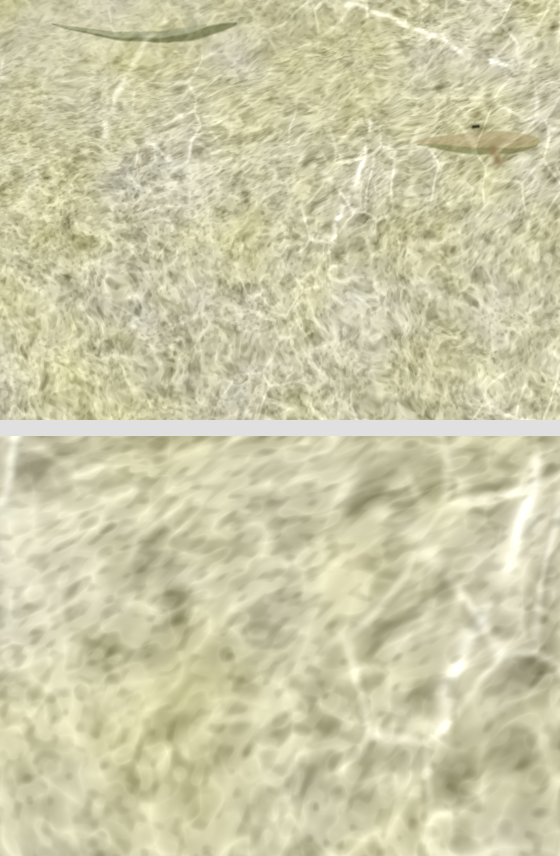
Top: the whole. Bottom: its middle third, enlarged.
A WebGL 2 fragment shader for this texture:

```glsl
#version 300 es
precision highp float;
// Sunlit shallow water over pale sand, with crinkled caustics and two slender swimmers.
#define BASE_TONE 0.808
#define PATCH_DEPTH 0.10
#define CRINKLE_DEPTH 0.43
#define PEBBLE_DEPTH 0.09
#define NET_LIGHT 0.11
#define STREAK_LIGHT 0.22
#define WARP 0.010
#define CRINKLE_SCALE 25.0
#define NET_SCALE 10.0

uniform vec2 u_resolution;
out vec4 fragColor;

vec2 hash2(vec2 cell) {
  vec3 q = fract(cell.xyx * vec3(0.1031, 0.1030, 0.0973));
  q += dot(q, q.yzx + 33.33);
  return fract((q.xx + q.yz) * q.zy);
}

float smoothNoise(vec2 p) {
  vec2 i = floor(p), f = fract(p);
  f = f * f * (3.0 - 2.0 * f);
  float low = mix(hash2(i).x, hash2(i + vec2(1, 0)).x, f.x);
  float high = mix(hash2(i + vec2(0, 1)).x, hash2(i + vec2(1, 1)).x, f.x);
  return mix(low, high, f.y);
}

mat2 turn(float a) {
  float c = cos(a), s = sin(a);
  return mat2(c, s, -s, c);
}

// Nearest distance, second nearest distance, random value of the nearest cell
vec3 cellular(vec2 p) {
  vec2 i = floor(p);
  vec3 best = vec3(8.0, 8.0, 0.0);
  for (int y = -1; y <= 1; y++)
    for (int x = -1; x <= 1; x++) {
      vec2 cell = i + vec2(x, y);
      vec2 h = hash2(cell + 71.0);
      float d = length(cell + h - p);
      if (d < best.x) best = vec3(d, best.x, fract(h.x * 7.3 + h.y * 3.1));
      else best.y = min(best.y, d);
    }
  return best;
}

float layeredNoise(vec2 p) {
  float sum = 0.0, weight = 0.5;
  for (int i = 0; i < 4; i++) {
    sum += weight * smoothNoise(p);
    p = turn(0.9) * p * 2.03 + 17.0;
    weight *= 0.5;
  }
  return sum / 0.9375;
}

// Creases of refracted light that turn to grain in the finer layers, centred on zero
float crinkles(vec2 p) {
  float sum = 0.0, grain = 0.15;
  for (int i = 0; i < 4; i++) {
    float n = smoothNoise(p);
    float ridge = 1.0 - abs(2.0 * n - 1.0);
    sum += 0.33 * mix(ridge * ridge - 0.47, 1.3 * (n - 0.5), grain);
    p = turn(0.7) * p * 1.72 + 9.0;
    grain += 0.2;
  }
  return sum;
}

vec2 ripple(vec2 p) {
  vec2 w = vec2(0.0);
  float k = 9.0, weight = 1.0;
  for (int i = 0; i < 4; i++) {
    w += weight * sin(k * p.yx + vec2(1.7, 4.1) + 2.0 * w.yx);
    p = turn(1.1) * p;
    k *= 1.9;
    weight *= 0.6;
  }
  return w;
}

float streak(vec2 p, vec2 a, vec2 b, float width) {
  vec2 d = b - a;
  float t = clamp(dot(p - a, d) / dot(d, d), 0.0, 1.0);
  return exp(-pow(length(p - a - t * d) / width, 2.0));
}

// Coverage of a bent body, fuller toward its right end
float taperedBody(vec2 p, vec2 centre, vec2 halfSize, float bend) {
  vec2 q = (p - centre) / halfSize;
  q.y -= bend * q.x * q.x;
  float edge = sqrt(max(1.0 - q.x * q.x, 0.0)) * (0.68 + 0.36 * q.x);
  float aa = 1.5 / u_resolution.y;
  return smoothstep(aa, -aa, (abs(q.y) - edge) * halfSize.y) * step(abs(q.x), 1.0);
}

void main() {
  vec2 p = gl_FragCoord.xy / u_resolution.y;
  vec2 w = p + WARP * ripple(p);

  // Sand tone: broad patches, fine creases that flatten with distance, pebbles
  float broad = layeredNoise(w * vec2(4.0, 7.0));
  float calm = smoothstep(0.55, 1.0, p.y) * smoothstep(1.1, 0.3, p.x);
  float far = smoothstep(0.3, 0.9, p.y);
  vec2 slanted = turn(-0.3) * w * mix(vec2(1.15, 0.9), vec2(0.85, 1.35), far);
  float crease = crinkles(slanted * CRINKLE_SCALE);
  float tone = BASE_TONE + PATCH_DEPTH * (broad - 0.5);
  tone += CRINKLE_DEPTH * crease * mix(1.0, 0.6, calm);
  vec3 pebble = cellular(w * 21.0);
  float stone = smoothstep(0.55, 0.3, pebble.x) * smoothstep(0.0, 0.25, pebble.y - pebble.x);
  tone -= PEBBLE_DEPTH * step(0.72, pebble.z) * stone * (1.0 - 0.7 * calm);
  float grey = layeredNoise(p * 7.0 + 40.0) - 0.5;
  vec3 color = vec3(tone, tone - 0.012, tone - 0.146 + 0.14 * grey);

  // Swimmers and their shadows
  vec2 s = p + 0.35 * (w - p);
  float shade = 0.18 * crease;
  color = mix(color, vec3(0.47, 0.48, 0.33) + shade, 0.9 * taperedBody(s, vec2(0.34, 0.911), vec2(0.22, 0.016), 2.0));
  color = mix(color, vec3(0.66, 0.67, 0.53) + shade, 0.9 * taperedBody(s, vec2(0.31, 0.917), vec2(0.18, 0.011), 2.2));
  color = mix(color, vec3(0.55, 0.55, 0.37) + shade, 0.9 * taperedBody(s, vec2(1.14, 0.650), vec2(0.145, 0.024), 0.3));
  color = mix(color, vec3(0.73, 0.68, 0.52) + shade, 0.95 * taperedBody(s, vec2(1.14, 0.668), vec2(0.15, 0.026), -0.2));
  color = mix(color, vec3(0.58, 0.50, 0.35), 0.9 * streak(s, vec2(1.18, 0.645), vec2(1.19, 0.617), 0.010));
  color = mix(color, vec3(0.20, 0.20, 0.14), streak(s, vec2(1.132, 0.699), vec2(1.144, 0.700), 0.004));

  // Caustic net and long bright streaks
  vec3 net = cellular(turn(0.5) * w * NET_SCALE * vec2(1.2, 0.8));
  float netMask = smoothstep(0.45, 0.68, layeredNoise(p * 5.0 + 7.0) + 0.12 * (p.x - 0.6));
  float light = NET_LIGHT * netMask * smoothstep(0.12, 0.0, net.y - net.x);
  vec2 bent = w + 0.012 * ripple(p * 1.3 + 3.0);
  float lines = streak(bent, vec2(0.84, 0.98), vec2(1.23, 0.85), 0.008);
  lines += streak(bent, vec2(0.88, 0.71), vec2(0.79, 0.44), 0.008);
  lines += 0.7 * streak(bent, vec2(0.38, 0.95), vec2(0.25, 0.69), 0.009);
  light += STREAK_LIGHT * min(lines, 1.0) * smoothstep(0.15, 0.55, smoothNoise(w * 32.0));
  color += light * vec3(1.0, 1.0, 1.12);

  fragColor = vec4(clamp(color, 0.0, 1.0), 1.0);
}
```
